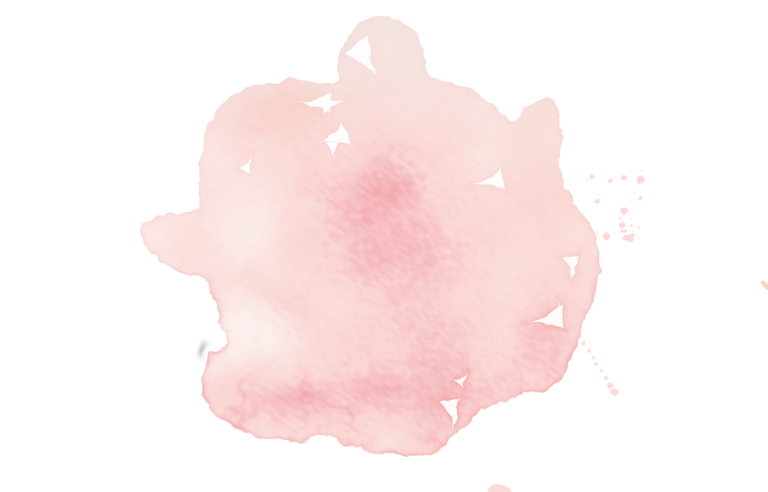
A WebGL 2 fragment shader for this background:

```glsl
#version 300 es
precision highp float;
uniform vec2 u_resolution;
out vec4 outColor;

const vec3 PALE = vec3(.985, .935, .925), BLUSH = vec3(.98, .83, .82);
const vec3 ROSE = vec3(.95, .65, .68), PEACH = vec3(.97, .83, .78);
const vec3 HAZE = vec3(.953, .888, .878), RIM = vec3(.93, .58, .58);
const vec3 SMUDGE = vec3(.66, .67, .67);
const float BASE_DENSITY = .24, BLOOM = .35, GRAIN = .2, TIDE = .2, STEPS = 15.;
const float EDGE_WAVE = .034, EDGE_TOOTH = .022, RIM_WIDTH = .0045;
const float SPRAY_DROPS = 32., TRAIL_DROPS = 9.;

// Lobes of the wash: center, radii; then tilts
const vec4 LOBE[9] = vec4[](
  vec4(.793, .482, .376, .366), vec4(.589, .645, .188, .2), vec4(1.08, .455, .143, .158),
  vec4(1.037, .319, .138, .122), vec4(.803, .187, .167, .11), vec4(.569, .212, .165, .108),
  vec4(.778, .878, .089, .088), vec4(.425, .495, .145, .062), vec4(1.091, .712, .048, .1));
const float LOBE_TILT[9] = float[](0., 0., 0., 0., 0., -.12, 0., -.32, -.28);

// Pigment pools: center, radii; then strength, tilt
const vec4 POOL[11] = vec4[](
  vec4(.735, .614, .125, .065), vec4(.81, .46, .15, .23), vec4(.813, .187, .22, .09),
  vec4(1.108, .299, .1, .09), vec4(1.13, .5, .09, .13), vec4(.549, .187, .15, .065),
  vec4(.579, .37, .15, .04), vec4(.589, .776, .09, .05), vec4(.74, .2, .06, .025),
  vec4(.498, .309, .1, .07), vec4(.478, .53, .11, .1));
const vec2 POOL_FORM[11] = vec2[](
  vec2(.36, 0), vec2(.46, .45), vec2(.34, 0), vec2(.34, 0), vec2(.15, 0), vec2(.3, -.2),
  vec2(.24, -.6), vec2(.24, 0), vec2(.18, .2), vec2(-.24, .5), vec2(-.14, 0));

// Dry gaps: center, length, direction of the tip
const vec4 GAP[12] = vec4[](
  vec4(.744, .882, .057, -.95), vec4(.646, .791, .044, 3.1), vec4(.677, .789, .035, .2),
  vec4(.681, .722, .042, 3.45), vec4(.677, .699, .026, -1.5), vec4(.502, .667, .028, 1.2),
  vec4(.998, .634, .042, 3.3), vec4(1.161, .457, .03, -1.4), vec4(1.114, .352, .052, 3.3),
  vec4(1.13, .36, .038, 1.4), vec4(.919, .159, .047, -1.45), vec4(.939, .228, .018, .9));

float hash(vec2 p) {
  vec3 q = fract(p.xyx * vec3(.1031, .103, .0973));
  q += dot(q, q.yzx + 33.33);
  return fract((q.x + q.y) * q.z);
}
float noise(vec2 p) {
  vec2 i = floor(p), f = fract(p);
  f = f * f * (3. - 2. * f);
  return mix(mix(hash(i), hash(i + vec2(1, 0)), f.x),
             mix(hash(i + vec2(0, 1)), hash(i + 1.), f.x), f.y);
}
float fbm(vec2 p) {
  float sum = -.47, amp = .5;
  for (int i = 0; i < 4; i++, amp *= .5, p = p * 2.03 + 17.1) sum += amp * noise(p);
  return sum;
}
vec2 fbm2(vec2 p) { return vec2(fbm(p), fbm(p + 41.7)); }

vec2 turn(vec2 p, float a) {
  return vec2(cos(a) * p.x + sin(a) * p.y, cos(a) * p.y - sin(a) * p.x);
}
float ellipse(vec2 p, vec4 oval, float tilt) {
  vec2 q = turn(p - oval.xy, tilt) / oval.zw;
  float k = length(q);
  return k * (k - 1.) / max(length(q / oval.zw), 1e-4);
}
float glow(vec2 p, vec4 oval, float tilt) {
  vec2 q = turn(p - oval.xy, tilt) / oval.zw;
  return exp(-dot(q, q));
}
float fill(float d) {
  float px = 1. / u_resolution.y;
  return 1. - smoothstep(-px, px, d);
}
float washShape(vec2 p) {
  float d = 1.;
  for (int i = 0; i < 9; i++) {
    float e = ellipse(p, LOBE[i], LOBE_TILT[i]), h = max(.02 - abs(d - e), 0.);
    d = min(d, e) - h * h * 12.5;
  }
  return d;
}
float gapShape(vec2 p) {
  float d = 1.;
  for (int i = 0; i < 12; i++) {
    float size = GAP[i].z;
    vec2 q = turn(p - GAP[i].xy, GAP[i].w);
    float taper = max(size - q.x, 0.);
    d = min(d, max(max(-q.x - .6 * size, q.x - size), abs(q.y) - .19 * taper * taper / size));
  }
  return d;
}
float pigment(vec2 p) {
  float t = BASE_DENSITY;
  for (int i = 0; i < 11; i++) t += POOL_FORM[i].x * glow(p, POOL[i], POOL_FORM[i].y);
  return t;
}
// Loose drops: spray, trail and one at the bottom
float dropShape(vec2 p) {
  float d = ellipse(p, vec4(1.014, .004, .024, .01), 0.);
  for (float k = 0.; k < SPRAY_DROPS; k++) {
    float size = hash(vec2(k, 9)), rise = hash(vec2(k, 5));
    vec2 c = vec2(1.19 + .12 * hash(vec2(k, 2)), .515 + .14 * rise * rise);
    d = min(d, length(p - c) - mix(.001, .009, size * size));
  }
  for (float k = 0.; k < 1.; k += 1. / TRAIL_DROPS) {
    vec2 c = mix(vec2(1.178, .315), vec2(1.258, .19), k);
    d = min(d, length(p - c) - mix(.003, .008, k * hash(vec2(k * 8., 3))));
  }
  return d;
}

void main() {
  vec2 p = gl_FragCoord.xy / u_resolution.y;
  vec2 rough = p + EDGE_WAVE * fbm2(p * 13.) + EDGE_TOOTH * fbm2(p * 36.);
  float d = washShape(rough), gap = gapShape(p + .018 * fbm2(p * 40.));
  // Soft blooms, tide marks and stepped diagonal grain
  vec2 tooth = turn(p, -.6) * vec2(80, 150);
  float grain = noise(tooth) - .5, low = 1. - smoothstep(.2, .33, p.y);
  float t = pigment(p + .08 * fbm2(p * 9.) + .02 * grain) + BLOOM * fbm(p * 10. + 5.);
  t += TIDE * low * exp(-30. * abs(fbm(p * 9. + 2.)));
  t += GRAIN * (noise(tooth + 70.) - .5) * smoothstep(.05, .7, t);
  t = clamp(mix(t, floor(t * STEPS + .5) / STEPS, .6), 0., 1.);
  vec3 wash = mix(mix(PALE, BLUSH, min(t * 2., 1.)), ROSE, max(t * 2. - 1., 0.));
  wash = mix(wash, HAZE, .7 * smoothstep(.7, .9, p.y));
  wash = mix(wash, PEACH, .6 * glow(p, vec4(.589, .776, .09, .055), 0.));
  wash = mix(wash, PEACH, .35 * glow(p, vec4(1.1, .65, .09, .16), 0.));
  // Dried rim, strongest near the bottom
  float rim = exp(-min(abs(d), abs(gap)) / RIM_WIDTH) * (.5 + noise(p * 25.));
  wash = mix(wash, RIM, rim * mix(.6, .1, smoothstep(.15, .7, p.y)));
  // Layers on white paper
  vec3 color = mix(vec3(1), SMUDGE, .7 * glow(rough, vec4(.413, .289, .008, .017), -.4));
  color = mix(color, BLUSH, .85 * fill(dropShape(p + .01 * fbm2(p * 50.))));
  color = mix(color, PEACH, fill(ellipse(p, vec4(1.556, .42, .012, .005), -.8)));
  outColor = vec4(mix(color, wash, fill(d) * (1. - .93 * fill(gap))), 1);
}
```
